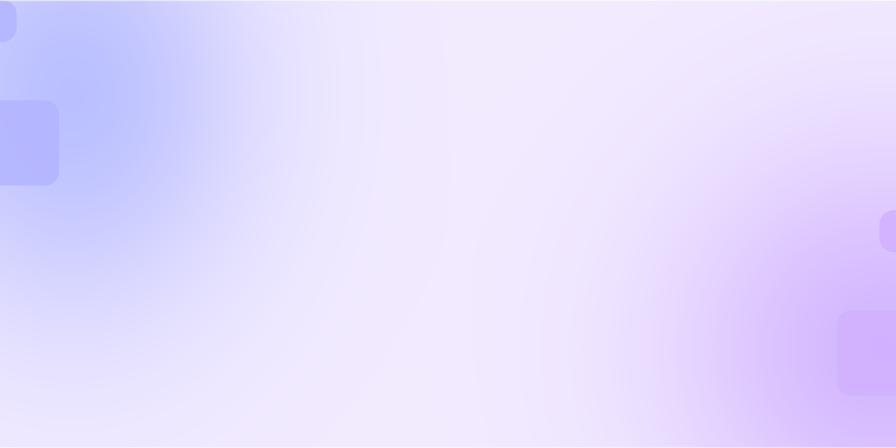
Reproduce this background procedurally as a Shadertoy shader.

```glsl
float roundedBox(vec2 p, vec2 halfSize, float radius) {
    vec2 q = abs(p) - halfSize + radius;
    return length(max(q, 0.0)) + min(max(q.x, q.y), 0.0) - radius;
}

float glow(vec2 p, vec2 falloff) {
    return exp(-dot(p * p, falloff));
}

void mainImage(out vec4 fragColor, in vec2 fragCoord) {
    vec2 p = fragCoord / iResolution.y;
    float width = iResolution.x / iResolution.y;
    float pixel = 1.0 / iResolution.y;

    // Pale lavender ground with a blue and a violet glow
    vec3 color = vec3(0.95, 0.922, 0.998);
    color = mix(color, vec3(0.73, 0.75, 1.0), glow(p - vec2(0.16, 0.79), vec2(6.3, 4.0)));
    color = mix(color, vec3(0.83, 0.715, 1.0), glow(p - vec2(width - 0.03, 0.22), vec2(4.6)));

    // Rounded tiles, mirrored and lowered on the right side
    for (int side = 0; side < 2; side++) {
        vec2 q = side == 0 ? p : vec2(width - p.x, p.y + 0.469);
        vec3 tileColor = side == 0 ? vec3(0.70, 0.705, 1.0) : vec3(0.82, 0.69, 1.0);
        float large = roundedBox(q - vec2(0.037, 0.681), vec2(0.095), 0.032);
        float small = roundedBox(q - vec2(-0.010, 0.953), vec2(0.047), 0.032);
        float tile = smoothstep(pixel, -pixel, 2.0 * min(large, small));
        color = mix(color, tileColor, 0.85 * tile);
    }

    // Faint light rim along the top and bottom
    float rim = 1.0 - smoothstep(0.001, 0.004, min(p.y, 1.0 - p.y));
    color = mix(color, vec3(1.0), 0.5 * rim);

    fragColor = vec4(color, 1.0);
}
```
